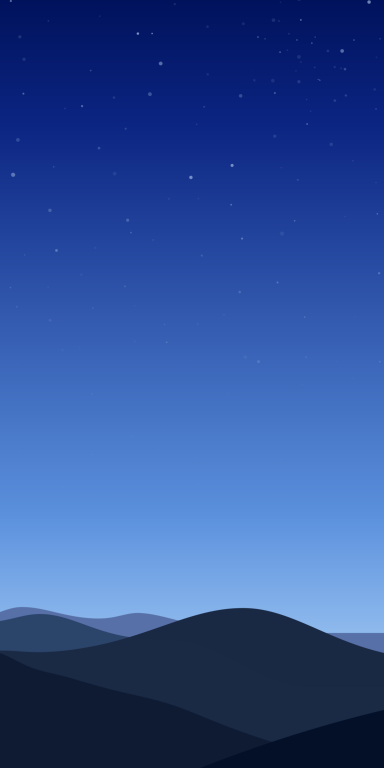
Write a Shadertoy shader that draws this background.

```glsl
// Clear dusk sky over five layered hills, with stars thickening at upper right.
// The sky is a piecewise gradient; ridges are sums of lopsided bell curves;
// stars are jittered discs in hashed grid cells that fade toward the horizon.

const vec3 SKY_ZENITH  = vec3(0.000, 0.070, 0.360);
const vec3 SKY_HIGH    = vec3(0.045, 0.145, 0.510);
const vec3 SKY_LOW     = vec3(0.355, 0.565, 0.865);
const vec3 SKY_HORIZON = vec3(0.560, 0.730, 0.930);
const float HIGH_LEVEL    = 0.837;
const float LOW_LEVEL     = 0.330;
const float HORIZON_LEVEL = 0.173;

const vec3 HILL_FAR     = vec3(0.340, 0.440, 0.660);
const vec3 HILL_MISTY   = vec3(0.170, 0.265, 0.415);
const vec3 HILL_MAIN    = vec3(0.100, 0.160, 0.265);
const vec3 HILL_NEAR    = vec3(0.055, 0.106, 0.200);
const vec3 HILL_NEAREST = vec3(0.012, 0.063, 0.153);

const vec3 STAR_COLOR = vec3(0.66, 0.76, 0.90);
const float FIELD_CELL   = 0.047;  // star spacing, in canvas heights
const float CLUSTER_CELL = 0.020;
const float FIELD_DENSITY   = 0.75;
const float CLUSTER_DENSITY = 0.80;
const vec2 CLUSTER_CENTER = vec2(0.405, 0.925);
const vec2 CLUSTER_SIZE   = vec2(0.110, 0.045); // along and across the band

vec3 hash3(vec2 cell) {
    vec3 q = fract(cell.xyx * vec3(0.1031, 0.1030, 0.0973));
    q += dot(q, q.yxz + 33.33);
    return fract((q.xxy + q.yzz) * q.zyx);
}

// Bell curve with separate widths to the left and right of its centre
float bell(float x, float center, float leftWidth, float rightWidth) {
    float d = (x - center) / (x < center ? leftWidth : rightWidth);
    return exp(-d * d);
}

vec3 skyColor(float y) {
    vec3 color = mix(SKY_HORIZON, SKY_LOW, smoothstep(0.0, 1.0, 0.0));
    color = mix(SKY_HORIZON, SKY_LOW,
                clamp((y - HORIZON_LEVEL) / (LOW_LEVEL - HORIZON_LEVEL), 0.0, 1.0));
    color = mix(color, SKY_HIGH,
                clamp((y - LOW_LEVEL) / (HIGH_LEVEL - LOW_LEVEL), 0.0, 1.0));
    return mix(color, SKY_ZENITH,
               clamp((y - HIGH_LEVEL) / (1.0 - HIGH_LEVEL), 0.0, 1.0));
}

// Opacity of one star per grid cell; p is in canvas heights
float starLayer(vec2 p, float cellSize, float density, float seed, float blur) {
    vec2 cell = floor(p / cellSize);
    vec3 place = hash3(cell + seed);
    vec3 trait = hash3(cell + seed + 71.0);
    vec2 center = (cell + mix(vec2(0.15), vec2(0.85), place.xy)) * cellSize;
    float radius = mix(0.0009, 0.0028, pow(trait.x, 3.0));
    float disc = 1.0 - smoothstep(radius - blur, radius + blur, distance(p, center));
    float glint = mix(0.12, 0.75, pow(trait.y, 4.0));
    return disc * glint * step(place.z, density);
}

float clusterMask(vec2 p) {
    vec2 d = p - CLUSTER_CENTER;
    vec2 band = vec2(d.x - d.y, d.x + d.y) * 0.7071 / CLUSTER_SIZE;
    return exp(-dot(band, band));
}

// Ridge heights, as fractions of the canvas
float farRidge(float x) {
    return mix(0.193, 0.1758, smoothstep(0.30, 0.75, x))
         + 0.0166 * bell(x, 0.057, 0.081, 0.12)
         + 0.0098 * bell(x, 0.365, 0.065, 0.109);
}

float mistyRidge(float x) {
    float drop = x < 0.104 ? 0.0124 : 0.0345;
    return 0.2005 - drop * (1.0 - bell(x, 0.104, 0.09, 0.163))
         - 0.06 * smoothstep(0.45, 0.80, x);
}

float mainRidge(float x) {
    float drop = x < 0.633 ? 0.0613 : 0.0703;
    return 0.2083 - drop * (1.0 - bell(x, 0.633, 0.302, 0.275))
         + 0.005 * bell(x, 0.0, 0.08, 0.08);
}

float nearRidge(float x) {
    return 0.1464 - 0.159 * x + 0.0035 * bell(x, 0.0, 0.05, 0.05)
         - 0.003 * bell(x, 0.09, 0.06, 0.06) + 0.007 * bell(x, 0.44, 0.13, 0.13);
}

float nearestRidge(float x) {
    float d = x - 0.521;
    return d * (0.1965 - 0.081 * d);
}

void mainImage(out vec4 fragColor, in vec2 fragCoord) {
    vec2 uv = fragCoord / iResolution.xy;
    vec2 p = vec2(uv.x * 0.5, uv.y);
    float blur = 0.75 / iResolution.y;
    vec3 color = skyColor(uv.y);

    // Stars: a sparse field plus a diagonal cluster
    float field = starLayer(p, FIELD_CELL, FIELD_DENSITY, 13.0, blur);
    float cluster = starLayer(p, CLUSTER_CELL, CLUSTER_DENSITY * clusterMask(p), 47.0, blur);
    float fade = smoothstep(0.30, 0.90, uv.y);
    color = mix(color, STAR_COLOR, max(field, cluster) * fade);

    // Hills, from far to near
    float ridges[5] = float[5](farRidge(uv.x), mistyRidge(uv.x), mainRidge(uv.x),
                               nearRidge(uv.x), nearestRidge(uv.x));
    vec3 hills[5] = vec3[5](HILL_FAR, HILL_MISTY, HILL_MAIN, HILL_NEAR, HILL_NEAREST);
    for (int i = 0; i < 5; i++) {
        color = mix(color, hills[i], smoothstep(-blur, blur, ridges[i] - uv.y));
    }
    fragColor = vec4(color, 1.0);
}
```
